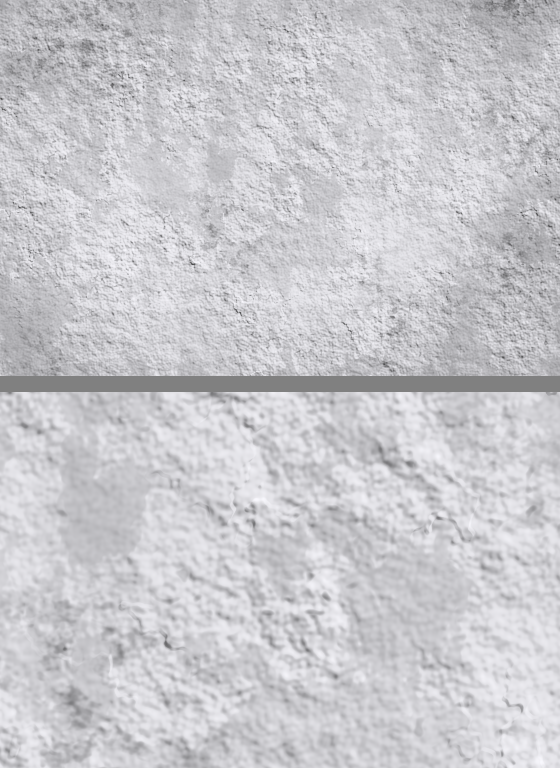
Top: the whole. Bottom: its middle third, enlarged.
This texture is drawn by a WebGL 2 fragment shader. Its source:

```glsl
#version 300 es
precision highp float;
// Weathered pale grey plaster wall: a gritty, chipped relief lit from the upper right,
// partly covered by smoother grey film, with pits, smudges and darkened borders.
// Everything derives from layered gradient noise in units of the canvas height.

uniform vec2 u_resolution;
out vec4 fragColor;

const vec2 LIGHT_DIR = vec2(0.6, 0.8);
const vec3 PLASTER_TINT = vec3(0.997, 0.995, 1.016);

// Integer hash of a lattice cell, turned into a unit gradient.
vec2 cellGradient(ivec2 cell) {
    uvec2 q = uvec2(cell) * uvec2(1597u, 3571u);
    uint h = (q.x ^ (q.y << 7)) * 747796u + q.y;
    h = (h ^ (h >> 15)) * 739397u;
    h = (h ^ (h >> 13)) * 277803u;
    h ^= h >> 16;
    float angle = float(h & 65535u) * 6.28319 / 65536.0;
    return vec2(cos(angle), sin(angle));
}

float gradientNoise(vec2 p) {
    ivec2 cell = ivec2(floor(p));
    vec2 f = fract(p);
    vec2 w = f * f * f * (f * (f * 6.0 - 15.0) + 10.0);
    float a = dot(cellGradient(cell), f);
    float b = dot(cellGradient(cell + ivec2(1, 0)), f - vec2(1, 0));
    float c = dot(cellGradient(cell + ivec2(0, 1)), f - vec2(0, 1));
    float d = dot(cellGradient(cell + ivec2(1, 1)), f - vec2(1, 1));
    return mix(mix(a, b, w.x), mix(c, d, w.x), w.y);
}

float fbm(vec2 p, int octaves, float gain) {
    float sum = 0.0;
    float amplitude = 1.0;
    for (int i = 0; i < octaves; i++) {
        sum += amplitude * gradientNoise(p);
        p = mat2(1.6, 1.2, -1.2, 1.6) * p + 17.3;
        amplitude *= gain;
    }
    return sum;
}

// Gritty surface plus flaked layers whose sharp ledges fade in and out.
float plasterHeight(vec2 p) {
    float grit = fbm(p * 20.0 + 31.0, 4, 0.66);
    float flakes = fbm(p * 9.0 + 53.0, 5, 0.62);
    float broken = smoothstep(0.0, 0.4, gradientNoise(p * 8.0 + 83.0));
    return grit + 0.35 * broken * smoothstep(0.0, 0.08, flakes);
}

// Slope toward the light: positive faces are lit, negative ones shaded.
float litSlope(vec2 p, vec2 lightDir, float reach) {
    vec2 offset = lightDir * reach;
    return plasterHeight(p - offset) - plasterHeight(p + offset);
}

// Smoother film left on the wall, with ragged, worn edges.
float filmCoverage(vec2 p) {
    float field = fbm(p * vec2(5.5, 4.5) + 11.0, 6, 0.68);
    float wear = 0.75 + 0.6 * gradientNoise(p * 3.0 + 29.0);
    return wear * smoothstep(-0.04, 0.14, field - 0.04);
}

// Dirt gathers in broad areas but breaks up into small marks.
float smudges(vec2 p) {
    float area = smoothstep(0.0, 0.5, fbm(p * 2.7 + 91.0, 3, 0.5));
    float marks = smoothstep(-0.05, 0.7, fbm(p * vec2(24.0, 28.0) + 7.0, 4, 0.75));
    return area * marks;
}

float pits(vec2 p) {
    float clusters = smoothstep(-0.15, 0.35, fbm(p * 6.0 + 43.0, 2, 0.5));
    return clusters * smoothstep(0.26, 0.5, gradientNoise(p * vec2(72.0, 86.0) + 3.0));
}

float borderShade(vec2 uv) {
    vec2 centered = uv - vec2(0.47, 0.48);
    return dot(centered, centered);
}

void main() {
    vec2 uv = gl_FragCoord.xy / u_resolution;
    vec2 p = gl_FragCoord.xy / u_resolution.y;

    // Broad tone and faint vertical streaks
    float film = filmCoverage(p);
    float tone = 0.874 - 0.33 * borderShade(uv);
    tone += 0.085 * fbm(p * 2.2 + 23.0, 4, 0.5);
    tone += 0.04 * fbm(p * vec2(13.0, 4.0) + 61.0, 3, 0.6);
    tone -= 0.065 * film;

    // Relief, flattened where the film lies; steep faces fall into deep shade
    float roughness = mix(1.0, 0.4, film);
    roughness *= 0.95 + 0.8 * gradientNoise(p * 4.5 + 37.0);
    float slope = litSlope(p, LIGHT_DIR, 0.0018);
    tone += roughness * (slope > 0.0 ? 0.36 : 0.56) * slope;
    tone -= 0.12 * roughness * smoothstep(0.22, 0.5, -slope);

    // Dirt, pits and fine grain
    tone -= 0.16 * smudges(p);
    tone -= 0.2 * pits(p) * roughness;
    tone += 0.04 * gradientNoise(p * 165.0 + 19.0);

    // Gentle shoulder on the brightest faces
    tone -= 0.55 * max(tone - 0.89, 0.0);
    fragColor = vec4(clamp(tone * PLASTER_TINT, 0.0, 1.0), 1.0);
}
```
